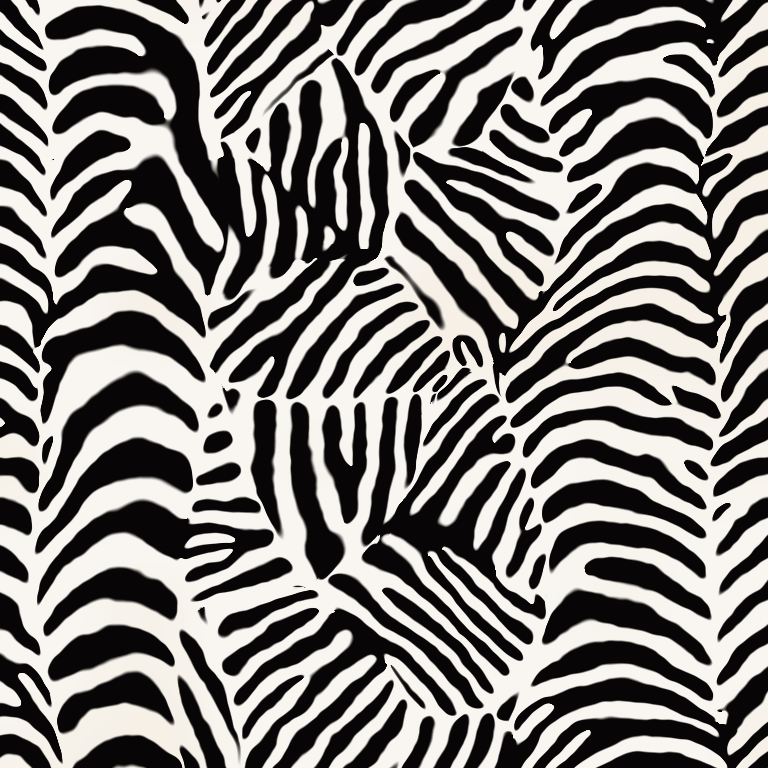
Give the GLSL for this pattern, as a WebGL 2 fragment shader.

```glsl
#version 300 es
precision highp float;
// Zebra hide: columns of arched stripes beside a band of tilted stripe patches.

uniform vec2 u_resolution;
out vec4 fragColor;

const float TAU = 6.2831853;

vec2 hash2(vec2 p) {
  vec3 h = fract(p.xyx * vec3(0.1031, 0.1030, 0.0973));
  h += dot(h, h.yzx + 33.33);
  return fract((h.xx + h.yz) * h.zy);
}

float noise(vec2 p) {
  vec2 cell = floor(p), f = fract(p);
  f = f * f * (3.0 - 2.0 * f);
  float low = mix(hash2(cell).x, hash2(cell + vec2(1, 0)).x, f.x);
  float high = mix(hash2(cell + vec2(0, 1)).x, hash2(cell + vec2(1, 1)).x, f.x);
  return mix(low, high, f.y);
}

vec2 wobble(vec2 p) {
  return vec2(noise(p), noise(p + 37.4)) - 0.5;
}

// Stripe count along a column whose arches peak at the given centre
float archStripes(vec2 p, float centre, float steepness) {
  float d = p.x - centre;
  return 18.0 * (p.y + steepness * d * d);
}

// x: stripe count inside a Voronoi patch, y: distance to the patch border
vec2 patchStripes(vec2 p) {
  vec2 grid = vec2(5.5, 4.0), home = floor(p * grid);
  vec2 site = vec2(0), rival = vec2(0), id = vec2(0);
  float nearest = 9.0, second = 9.0;
  for (int j = -2; j <= 2; j++)
    for (int i = -2; i <= 2; i++) {
      vec2 cell = home + vec2(i, j);
      vec2 s = (cell + 0.1 + 0.8 * hash2(cell + 5.0)) / grid;
      float d = dot(p - s, p - s);
      if (d < nearest) {
        second = nearest; rival = site;
        nearest = d; site = s; id = cell;
      } else if (d < second) {
        second = d; rival = s;
      }
    }
  // Neighbouring patches lean opposite ways, mostly upright
  float lean = mod(id.x + id.y, 2.0) < 0.5 ? -1.0 : 1.0;
  float tilt = lean * mix(0.15, 0.85, hash2(id + 71.0).y);
  vec2 across = vec2(cos(tilt), sin(tilt));
  vec2 local = p - site;
  float along = dot(local, vec2(-across.y, across.x));
  float bend = 4.0 * (hash2(id + 13.0).x - 0.5);
  float stripes = 28.0 * (dot(local, across) + bend * along * along);
  return vec2(stripes, (second - nearest) / (2.0 * length(site - rival)));
}

// Phase vortices, each of which forks or ends one stripe
float forks(vec2 p) {
  float phase = 0.0;
  for (int i = 0; i < 64; i++) {
    vec2 d = p - hash2(vec2(i, 19));
    phase += (i % 2 == 0 ? 1.0 : -1.0) * atan(d.y, d.x + 1e-6);
  }
  return phase;
}

void main() {
  float size = min(u_resolution.x, u_resolution.y);
  vec2 p = gl_FragCoord.xy / size;
  vec2 q = p + 0.05 * wobble(p * 4.0) + 0.018 * wobble(p * 13.0)
             + 0.007 * wobble(p * 36.0) + 0.002 * wobble(p * 90.0);

  // Column walls; the inner two wander
  float leftWall = 0.22 + 0.16 * noise(vec2(3.7, q.y * 4.0));
  float rightWall = 0.65 + 0.09 * noise(vec2(8.2, q.y * 4.0));
  float seam = min(min(abs(q.x - 0.065), abs(q.x - 0.92)),
                   min(abs(q.x - leftWall), abs(q.x - rightWall)));

  float stripes, pitch = 22.0;
  if (q.x < 0.065) stripes = archStripes(q, -0.03, 8.0);
  else if (q.x < leftWall) stripes = archStripes(q, 0.16, 5.0);
  else if (q.x < rightWall) {
    vec2 tilted = patchStripes(q);
    stripes = tilted.x;
    seam = min(seam, tilted.y);
    pitch = 28.0;
  }
  else if (q.x < 0.92) stripes = archStripes(q, 0.82, 5.0);
  else stripes = archStripes(q, 1.02, 8.0);

  // Stripes swell and thin, and run into narrow pale or dark seams
  float ink = cos(TAU * stripes + forks(q) + 1.8 * noise(q * 8.0));
  ink += 1.1 * (noise(q * 17.0 + 9.0) - 0.5) - 0.14;
  float seamTone = mix(-1.6, 1.7, smoothstep(0.34, 0.37, noise(q * 7.0 + 50.0)));
  ink += seamTone * exp(-seam / 0.0055);

  float soft = TAU * pitch * max(0.0015, 0.8 / size);
  float pale = smoothstep(-soft, soft, ink);

  vec3 black = vec3(0.027, 0.021, 0.02);
  vec3 cream = vec3(0.975, 0.965, 0.945);
  cream -= vec3(0.012, 0.024, 0.04) * smoothstep(0.5, 0.9, noise(p * 5.0 + 90.0));
  fragColor = vec4(mix(black, cream, pale), 1.0);
}
```
